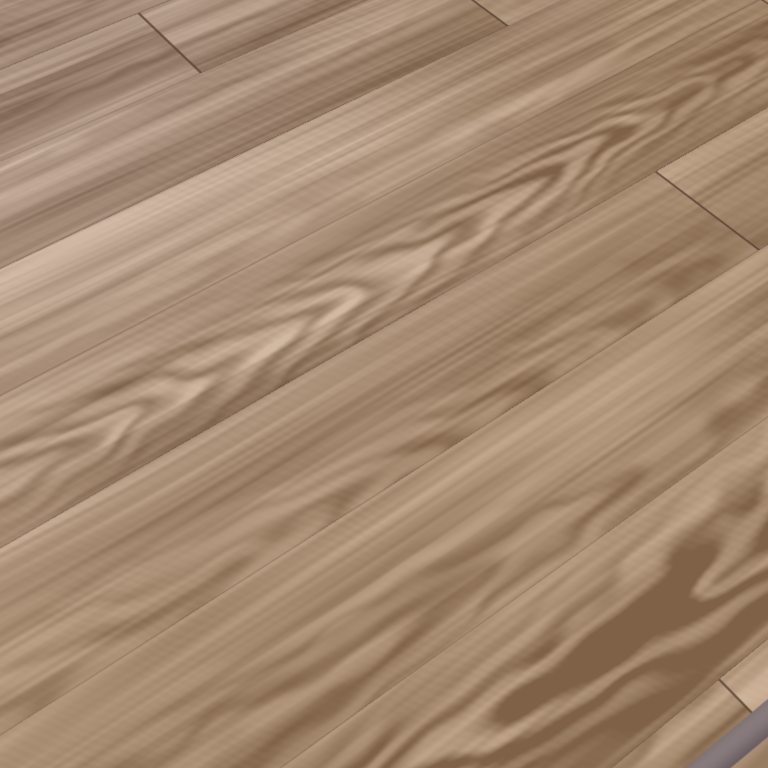
This texture is drawn by a WebGL 2 fragment shader. Its source:

```glsl
#version 300 es
precision highp float;
// Oak plank floor seen at an angle: a perspective map turns the canvas into
// plank rows and a lengthwise coordinate; each board gets straight fibres,
// flame-shaped growth rings, broad stains, seams and end joints.

uniform vec2 u_resolution;
out vec4 fragColor;

const vec3 DARK_OAK = vec3(0.485, 0.380, 0.290);
const vec3 PALE_OAK = vec3(0.80, 0.705, 0.615);
const vec3 SEAM_BROWN = vec3(0.33, 0.25, 0.19);
const vec3 RAIL_GREY = vec3(0.50, 0.45, 0.46);
const float HORIZON = 1.446;

// Per row: end joint position, flame centre, arch rate, flame contrast.
const vec4 ROWS[8] = vec4[8](
  vec4(1.046, 0.55, 5.0, 0.35), vec4(1.359, 0.30, 3.0, 0.25),
  vec4(1.65, 0.80, 4.0, 0.30), vec4(1.62, 0.58, 11.0, 1.10),
  vec4(1.32, 0.88, 9.0, 0.70), vec4(1.40, 0.75, 4.0, 0.65),
  vec4(1.50, 0.50, -6.0, 1.40), vec4(0.981, 0.20, 3.0, 0.60));

float hash(vec2 p) {
  vec3 q = fract(p.xyx * vec3(0.1031, 0.1030, 0.0973));
  q += dot(q, q.yzx + 33.33);
  return fract((q.x + q.y) * q.z);
}

float noise(vec2 p) {
  vec2 cell = floor(p), f = fract(p);
  f = f * f * (3.0 - 2.0 * f);
  return mix(mix(hash(cell), hash(cell + vec2(1, 0)), f.x),
             mix(hash(cell + vec2(0, 1)), hash(cell + vec2(1, 1)), f.x), f.y);
}

float fbm(vec2 p) {
  float sum = 0.0, weight = 0.5;
  for (int i = 0; i < 3; i++) {
    sum += weight * noise(p);
    p = p * 2.03 + 17.3;
    weight *= 0.5;
  }
  return sum / 0.875;
}

// x runs along the boards, y counts rows; p has its origin at upper left.
vec2 floorMap(vec2 p) {
  float depth = p.y + HORIZON;
  return vec2((p.x + 1.35) / depth,
              13.87 - 21.32 * (1.0 - 0.266 * p.x) / depth);
}

// Nested arches of pale wood ending in dark lines, fading off the centre.
float flame(vec2 g, float centre, float arch, float seed) {
  vec2 s = vec2(seed * 7.1, seed * 3.7);
  float across = g.y - centre + 0.25 * (noise(g * vec2(4.0, 1.0) + s) - 0.5);
  float rings = arch * g.x + 6.5 * sqrt(across * across + 0.006);
  rings += 1.5 * fbm(g * vec2(5.0, 3.0) + s);
  rings += 0.55 * noise(g * vec2(28.0, 8.0) + s);
  float phase = fract(rings);
  float band = smoothstep(0.0, 0.5, phase)
             * (1.0 - smoothstep(0.62, 1.0, phase));
  return (band - 0.5) * exp(-9.0 * across * across);
}

// Straight fibres at three widths, bent slightly, centred on zero.
float fibres(vec2 g, float seed) {
  g.y += 0.10 * noise(g * vec2(4.0, 2.0) + seed * 1.7);
  float wide = noise(g * vec2(1.8, 7.0) + seed * 5.3);
  float middle = noise(g * vec2(3.0, 17.0) + seed * 9.1);
  float fine = noise(g * vec2(5.0, 36.0) + seed * 4.7);
  return 0.34 * wide + 0.34 * middle + 0.32 * fine - 0.5;
}

float boardTone(vec2 g, vec4 row, float seed, float piece) {
  float patchiness = mix(0.5, 1.3, noise(g * vec2(4.0, 2.0) + seed));
  float tone = 0.50 + 0.16 * (hash(vec2(seed, 4.0)) - 0.5);
  tone += 0.52 * row.w * patchiness
        * flame(g, row.y + piece * 0.3, row.z, seed);
  tone += 0.78 * fibres(g, seed);
  tone += 0.85 * (fbm(g * vec2(2.4, 2.0) + seed * 2.3) - 0.5);
  return tone + 0.20 * (1.0 - smoothstep(0.06, 0.34, g.y)) - 0.03;
}

float lineMask(float dist, float halfWidth, float blur) {
  return 1.0 - smoothstep(halfWidth - blur, halfWidth + blur, abs(dist));
}

void main() {
  vec2 uv = gl_FragCoord.xy / u_resolution;
  vec2 p = vec2(uv.x, 1.0 - uv.y);
  float blur = 0.8 / min(u_resolution.x, u_resolution.y);

  // Row, board piece and coordinates inside the board.
  vec2 plane = floorMap(p);
  float rowId = floor(plane.y);
  vec4 row = ROWS[int(clamp(rowId, 0.0, 7.0))];
  if (rowId < 0.0) row.x = 2.0;
  float piece = step(row.x, plane.x);
  float seed = rowId + 3.0 + piece * 11.0;
  vec2 grain = vec2(plane.x, fract(plane.y));

  // Wood colour, with a faint embossed ripple and a cooler far corner.
  float tone = boardTone(grain, row, seed, piece) - 0.12 * (p.x - 0.5);
  float ripple = sin(dot(p, vec2(-190.0, 520.0)) + 5.0 * noise(p * 18.0));
  tone += 0.028 * ripple * noise(p * 9.0 + 40.0);
  vec3 color = mix(DARK_OAK, PALE_OAK, clamp(tone, 0.0, 1.05));
  float far = 1.0 - smoothstep(0.0, 0.9, length(p));
  color += mix(vec3(0.008, 0.0, -0.012), vec3(0.0, 0.005, 0.03), far);

  // Faint long seams and crisp end joints, measured in canvas units.
  float depth = p.y + HORIZON;
  float rowScale = 21.32 * (1.0 - 0.266 * p.x) / (depth * depth);
  float seam = (plane.y - round(plane.y)) / rowScale * 0.88;
  float joint = (plane.x - row.x) * depth * 0.64;
  color = mix(color, SEAM_BROWN, 0.22 * lineMask(seam, 0.0012, blur));
  color = mix(color, SEAM_BROWN, 0.75 * lineMask(joint, 0.0014, blur));

  // Rounded grey rail crossing the lower right corner.
  float rail = dot(p - vec2(0.96, 0.968), vec2(0.64, 0.77));
  vec3 railColor = RAIL_GREY + 0.07 * cos(rail * 90.0 + 0.6) - 0.04;
  color = mix(color, railColor, lineMask(rail, 0.019, blur * 1.5));

  fragColor = vec4(clamp(color, 0.0, 1.0), 1.0);
}
```
